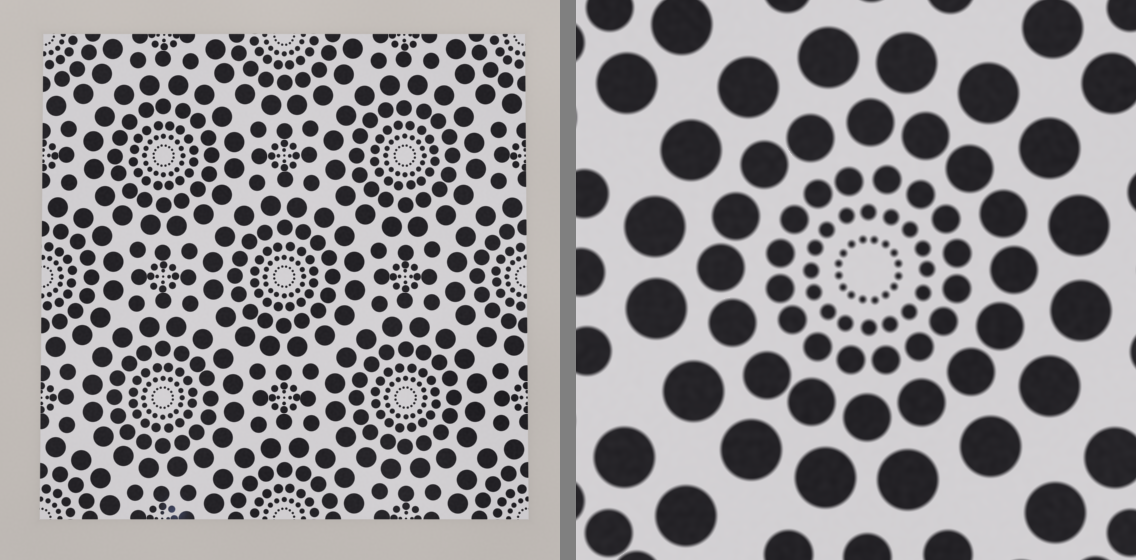
Left: the whole. Right: its middle third, enlarged.
Write a Shadertoy shader that draws this pattern.

```glsl
// Framed panel of black dot rosettes, large and small alternating on a checkerboard grid.

#define CENTER vec2(0.5075, 0.506)  // panel centre on the canvas
#define PITCH 0.2161                // distance between neighbouring rosettes
#define PANEL_HALF 2.005            // half panel width, in pitches
#define KEYSTONE 0.0037             // narrowing of the panel towards the top
#define JITTER 0.13                 // dot misplacement, relative to dot radius
#define SOFTNESS 0.0075             // edge blur, in pitches
#define PAPER vec3(0.815, 0.806, 0.817)
#define WALL vec3(0.765, 0.743, 0.725)
#define INK vec3(0.142, 0.136, 0.152)

const float TAU = 6.2831853;

// Each ring: dot count, ring radius, dot radius, phase in steps
const vec4 LARGE[5] = vec4[5](
    vec4(16, 0.084, 0.0090, 0.5),
    vec4(16, 0.160, 0.0210, 0.0),
    vec4(16, 0.251, 0.0385, 0.5),
    vec4(16, 0.401, 0.0650, 0.0),
    vec4(16, 0.592, 0.0835, 0.5));
const vec4 SMALL[6] = vec4[6](
    vec4(1, 0.000, 0.009, 0.0),
    vec4(4, 0.048, 0.015, 0.0),
    vec4(4, 0.100, 0.031, 0.0),
    vec4(4, 0.108, 0.029, 0.5),
    vec4(4, 0.200, 0.066, 0.0),
    vec4(4, 0.308, 0.067, 0.5));

vec2 hash2(vec2 p) {
    vec3 h = fract(p.xyx * vec3(0.1031, 0.1030, 0.0973));
    h += dot(h, h.yzx + 33.33);
    return fract((h.xx + h.yz) * h.zy) * 2.0 - 1.0;
}

float gradientNoise(vec2 p) {
    vec2 i = floor(p), f = p - i;
    vec2 u = f * f * (3.0 - 2.0 * f);
    vec2 e = vec2(1, 0);
    float a = dot(hash2(i), f);
    float b = dot(hash2(i + e), f - e);
    float c = dot(hash2(i + e.yx), f - e.yx);
    float d = dot(hash2(i + 1.0), f - 1.0);
    return mix(mix(a, b, u.x), mix(c, d, u.x), u.y);
}

// Signed distance to the nearest dot of one ring
float ringDistance(vec2 p, vec4 ring, vec2 cell) {
    float stepAngle = TAU / ring.x;
    float index = round(atan(p.y, p.x) / stepAngle - ring.w);
    float angle = (index + ring.w) * stepAngle;
    vec2 seed = cell * 17.0 + vec2(mod(index, ring.x), ring.y * 97.0) + 71.0;
    vec2 dotCenter = ring.y * vec2(cos(angle), sin(angle));
    dotCenter += JITTER * ring.z * hash2(seed);
    return length(p - dotCenter) - ring.z;
}

float rosetteDistance(vec2 p, vec2 cell) {
    float d = 1.0;
    if (mod(cell.x + cell.y, 2.0) < 0.5) {
        for (int i = 0; i < 5; i++) d = min(d, ringDistance(p, LARGE[i], cell));
    } else {
        for (int i = 0; i < 6; i++) d = min(d, ringDistance(p, SMALL[i], cell));
    }
    return d;
}

void mainImage(out vec4 fragColor, in vec2 fragCoord) {
    float side = min(iResolution.x, iResolution.y);
    vec2 uv = (fragCoord - 0.5 * iResolution.xy) / side + 0.5;
    vec2 p = (uv - CENTER) / PITCH;
    p.x *= 1.0 + KEYSTONE * p.y;
    float soft = max(SOFTNESS, 0.8 / (PITCH * side));

    // Four rosettes around this point
    float d = 1.0;
    vec2 corner = floor(p);
    for (int k = 0; k < 4; k++) {
        vec2 cell = corner + vec2(k % 2, k / 2);
        d = min(d, rosetteDistance(p - cell, cell));
    }
    float ink = 1.0 - smoothstep(-soft, soft, d);

    // Surface light and grain
    float blotch = gradientNoise(uv * 5.0);
    float grain = gradientNoise(uv * 190.0);
    vec3 paper = PAPER * (1.015 - 0.012 * dot(p, p) / 4.0) + 0.015 * blotch + 0.008 * grain;
    vec3 inkColor = INK + 0.035 * blotch + 0.025 * grain;
    vec3 wall = WALL * (0.975 + 0.04 * uv.y) + 0.015 * blotch + 0.006 * grain;

    // Panel on the wall, with a faint contact shadow
    vec2 q = abs(p) - PANEL_HALF;
    float edge = max(q.x, q.y);
    wall *= 1.0 - 0.035 * exp(-max(edge, 0.0) * 30.0);
    vec3 panel = mix(paper, inkColor, ink);

    // Small cool glint near the bottom edge
    float glint = exp(-120.0 * dot(p - vec2(-0.9, -1.94), p - vec2(-0.9, -1.94)));
    panel += ink * glint * vec3(0.10, 0.13, 0.22);

    vec3 color = mix(panel, wall, smoothstep(-soft, soft, edge));
    fragColor = vec4(color, 1.0);
}
```
